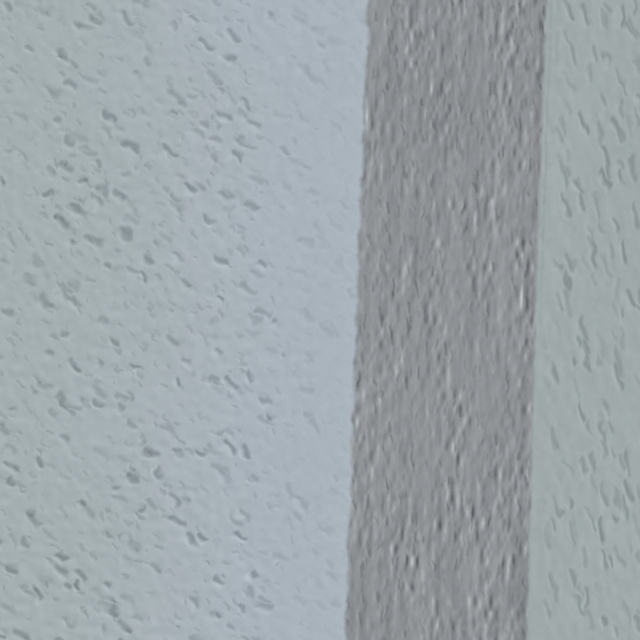
This texture is drawn by a WebGL 2 fragment shader. Its source:

```glsl
#version 300 es
precision highp float;
// Rough plaster wall: pale pitted faces either side of a grey, vertically brushed band.

uniform vec2 u_resolution;
out vec4 fragColor;

// Colours
const vec3 WALL_FAR_LEFT = vec3(0.642, 0.687, 0.694);
const vec3 WALL_NEAR_BAND = vec3(0.664, 0.703, 0.735);
const vec3 BAND = vec3(0.553, 0.568, 0.581);
const vec3 RIGHT_FACE = vec3(0.624, 0.664, 0.668);

// Surface settings
const float LEFT_CELLS = 35.0;
const float SMALL_CELLS = 58.0;
const float RIGHT_CELLS = 36.0;
const float DENT_DEPTH = 0.125;
const float BAND_RELIEF = 0.25;
const float WALL_RELIEF = 0.03;
const float EDGE_SOFTNESS = 0.0045;
const float EDGE_ROUGHNESS = 0.010;
const float GRAIN = 0.028;

float hash(vec2 p) {
  vec3 q = fract(vec3(p.xyx) * 0.1031);
  q += dot(q, q.yzx + 33.33);
  return fract((q.x + q.y) * q.z);
}

float noise(vec2 p) {
  vec2 i = floor(p), f = fract(p);
  f = f * f * (3.0 - 2.0 * f);
  return mix(mix(hash(i), hash(i + vec2(1, 0)), f.x),
             mix(hash(i + vec2(0, 1)), hash(i + vec2(1, 1)), f.x), f.y);
}

float fbm(vec2 p) {
  float sum = 0.0, gain = 0.5;
  for (int i = 0; i < 4; i++) {
    sum += gain * noise(p);
    p = p * 2.03 + 17.3;
    gain *= 0.5;
  }
  return sum;
}

// Soft stroke around a segment centred on the origin
float stroke(vec2 p, vec2 dir, float halfLength, float width) {
  float along = clamp(dot(p, dir), -halfLength, halfLength);
  return 1.0 - smoothstep(0.0, width, length(p - dir * along));
}

// Scattered slanted pits: negative in shadow, positive on the lit lower lip
float dents(vec2 p, float angle, float halfLength, float density) {
  p += 0.4 * (vec2(noise(p * 2.1), noise(p * 2.1 + 41.0)) - 0.5);
  vec2 cell = floor(p);
  float shade = 0.0, light = 0.0;
  for (int y = -1; y <= 1; y++) {
    for (int x = -1; x <= 1; x++) {
      vec2 id = cell + vec2(x, y);
      if (hash(id + 7.7) > density) continue;
      vec2 local = p - id - vec2(hash(id + 1.3), hash(id + 52.1));
      float a = angle + 0.7 * (hash(id + 23.9) - 0.5);
      vec2 dir = vec2(cos(a), sin(a));
      float size = mix(0.3, 1.2, hash(id + 81.4));
      float depth = mix(0.25, 1.0, hash(id + 12.6));
      float reach = halfLength * size, width = 0.2 + 0.11 * size;
      shade = max(shade, depth * stroke(local, dir, reach, width));
      vec2 lip = vec2(dir.y, -dir.x) * 0.25;
      light = max(light, depth * stroke(local - lip, dir, reach, width));
    }
  }
  return 0.3 * light * (1.0 - shade) - shade;
}

// Directional relief: difference of a noise field with its shifted copy
float emboss(vec2 p, vec2 scale, vec2 shift) {
  return noise(p * scale) - noise((p + shift) * scale);
}

// Brushed texture: long grooves plus short upright flecks lit from the side
float brushed(vec2 p) {
  vec2 q = p + vec2(0.003 * noise(p * 14.0) + 0.012 * p.y, 0.0);
  q.x -= 0.04 * p.y;  // follow the lean of the band
  float coarse = emboss(q, vec2(120.0, 50.0), vec2(0.006, -0.003));
  float fine = emboss(q + 3.7, vec2(200.0, 85.0), vec2(0.0035, -0.002));
  float grooves = 0.55 * noise(q * vec2(100.0, 3.5)) + 0.45 * noise(q * vec2(175.0, 8.0)) - 0.5;
  float patches = smoothstep(0.3, 0.62, fbm(p * vec2(28.0, 12.0)));
  float flecks = coarse * (0.3 + 0.6 * abs(coarse)) + 0.28 * fine;
  return flecks * mix(0.45, 1.1, patches) + 0.24 * grooves;
}

void main() {
  vec2 uv = gl_FragCoord.xy / u_resolution;

  // Leaning, ragged borders of the band
  float ragged = fbm(vec2(uv.y * 60.0, 3.0)) - 0.47;
  float leftEdge = 0.539 + 0.036 * uv.y + EDGE_ROUGHNESS * ragged;
  float rightEdge = 0.823 + uv.y * (0.022 + 0.009 * uv.y) + 0.3 * EDGE_ROUGHNESS * ragged;
  float toLeft = uv.x - leftEdge, toRight = uv.x - rightEdge;

  // Left face: cooler towards the band, with pits fading out beside it
  float mottling = fbm(uv * 6.0) - 0.47;
  vec3 wall = mix(WALL_FAR_LEFT, WALL_NEAR_BAND, smoothstep(0.0, 0.5, uv.x + 0.2 * mottling));
  float pitFade = mix(1.0, 0.3, smoothstep(-0.18, -0.03, toLeft)) * mix(1.15, 0.9, uv.y);
  wall += DENT_DEPTH * pitFade * dents(uv * LEFT_CELLS, -0.65, 0.28, 0.5);
  wall += 0.5 * DENT_DEPTH * pitFade * dents(uv * SMALL_CELLS + 9.4, -0.75, 0.26, 0.4);
  wall += WALL_RELIEF * pitFade * emboss(uv, vec2(85.0), vec2(0.004, 0.006));
  wall += 0.012 * exp(-abs(toLeft) * 70.0);

  // Middle band, rougher towards its right side
  float across = clamp(toLeft / (rightEdge - leftEdge), 0.0, 1.0);
  vec3 band = BAND + BAND_RELIEF * mix(0.8, 1.15, across) * brushed(uv);
  band += 0.03 * mottling - 0.015 * smoothstep(0.85, 1.0, across);
  vec2 bandCells = vec2(uv.x - 0.033 * uv.y, uv.y) * vec2(74.0, 42.0);
  band += 0.65 * DENT_DEPTH * dents(bandCells, -1.4, 0.28, 0.5);

  // Right face: steep pits and a faint ridge at the corner
  vec3 side = RIGHT_FACE + 0.025 * mottling;
  float sideFade = smoothstep(0.0, 0.05, toRight);
  side += 0.8 * DENT_DEPTH * sideFade * dents(uv * RIGHT_CELLS * vec2(1.35, 0.8), -1.05, 0.44, 0.62);
  side += WALL_RELIEF * emboss(uv, vec2(95.0, 50.0), vec2(0.005, 0.004));
  side -= 0.025 * exp(-pow((toRight - 0.008) / 0.0025, 2.0)) * smoothstep(0.4, 0.6, uv.y);

  // Join the faces, then add fine plaster grain
  vec3 color = mix(wall, band, smoothstep(-EDGE_SOFTNESS, EDGE_SOFTNESS, toLeft));
  color = mix(color, side, smoothstep(-EDGE_SOFTNESS, EDGE_SOFTNESS, toRight));
  color += GRAIN * (fbm(uv * 120.0) - 0.47);
  fragColor = vec4(color, 1.0);
}
```
